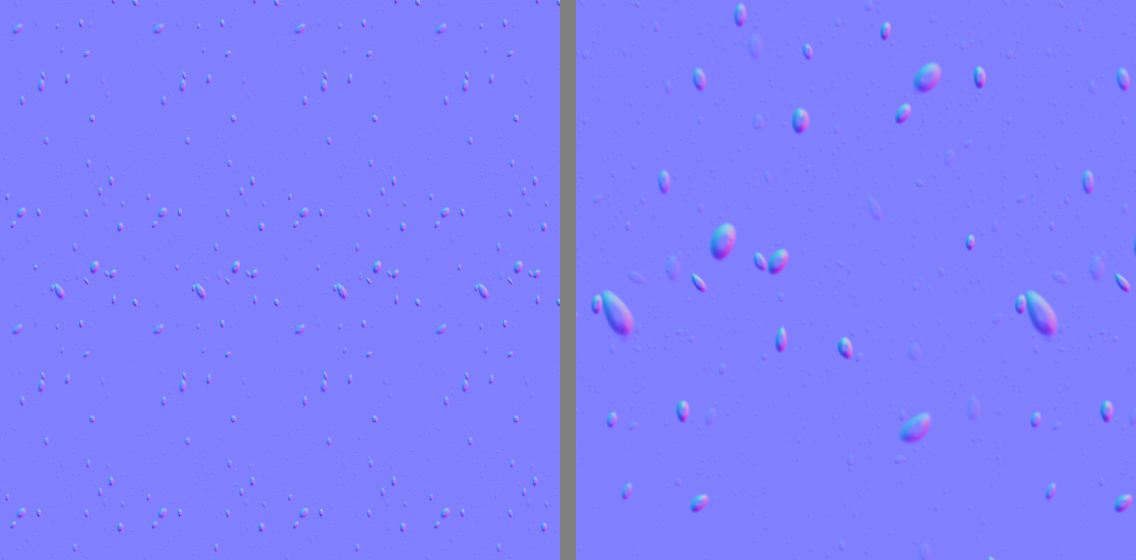
Left: the whole. Right: its middle third, enlarged.
Write a WebGL 1 fragment shader that draws this texture map.

```glsl
precision highp float;

uniform vec2 u_resolution;

const float TAU = 6.2831853;
const vec2 TILE_SIZE = vec2(0.2523, 0.5365);

vec3 hash3(vec2 id, float seed) {
  vec3 p = fract(vec3(id.xyx + seed * 7.31) * vec3(0.1031, 0.1030, 0.0973));
  p += dot(p, p.yxz + 33.33);
  return fract((p.xxy + p.yzz) * p.zyx);
}

mat2 rotation(float angle) {
  float c = cos(angle);
  float s = sin(angle);
  return mat2(c, s, -s, c);
}

// Outward slope of one domed, slightly lumpy drop
vec2 dropSlope(vec2 offset, vec2 radius, float tilt, vec3 shape, float pixel) {
  mat2 turn = rotation(tilt);
  vec2 q = (offset * turn) / radius;
  if (dot(q, q) > 9.0) return vec2(0.0);
  q.x *= 1.0 + 0.22 * (shape.x - 0.3) * q.y;
  float angle = atan(q.y, q.x + 0.0001);
  float lump = 0.10 * shape.y * sin(2.0 * angle + TAU * shape.z)
             + 0.07 * shape.z * sin(3.0 * angle + TAU * shape.x);
  float r = length(q) + lump;
  float soft = 0.16 + 0.6 * pixel / radius.x;
  float rim = smoothstep(0.15, 0.88, r) * (1.0 - smoothstep(1.0 - soft, 1.0 + soft, r));
  vec2 outward = turn * (q / radius);
  return rim * outward / max(length(outward), 0.0001);
}

// Fewer drops in one band of each tile
float bandDensity(float v) {
  return 0.95 - 0.42 * cos(TAU * (v - 0.6)) - 0.12 * cos(2.0 * TAU * (v - 0.6));
}

// Cellular scatter that wraps at the tile border
vec2 dropLayer(vec2 uv, vec2 grid, vec2 radius, float density,
               float strength, float tiltRange, float seed, float pixel) {
  vec2 cell = floor(uv * grid);
  vec2 local = fract(uv * grid);
  vec2 cellSize = TILE_SIZE / grid;
  vec2 slope = vec2(0.0);
  for (int j = -1; j <= 1; j++) {
    for (int i = -1; i <= 1; i++) {
      vec2 neighbour = vec2(float(i), float(j));
      vec2 id = mod(cell + neighbour, grid);
      vec3 place = hash3(id, seed);
      vec3 shape = hash3(id, seed + 3.7);
      vec3 look = hash3(id, seed + 8.9);
      vec2 center = neighbour + 0.1 + 0.8 * place.xy;
      float present = step(place.z, density * bandDensity((id.y + 0.5) / grid.y));
      float lean = 2.0 * look.x - 1.0;
      float tilt = tiltRange * lean * lean * lean;
      vec2 size = radius * mix(0.65, 1.1, look.y) * vec2(1.0, mix(0.85, 1.15, shape.x));
      vec2 bump = dropSlope((local - center) * cellSize, size, tilt, shape, pixel);
      slope += present * strength * mix(0.65, 1.15, look.z) * bump;
    }
  }
  return slope;
}

void main() {
  float pixel = 1.0 / u_resolution.y;
  vec2 uv = gl_FragCoord.xy / u_resolution / TILE_SIZE;

  // Raised beads, from large to small
  vec2 slope = dropLayer(uv, vec2(4.0, 8.0), vec2(0.0066, 0.0106), 0.25, 0.85, 1.1, 1.0, pixel);
  slope += dropLayer(uv, vec2(6.0, 12.0), vec2(0.0038, 0.0068), 0.32, 0.95, 0.7, 2.0, pixel);

  // Nearly dried, shallow marks
  slope += dropLayer(uv, vec2(6.0, 12.0), vec2(0.0042, 0.0072), 0.32, 0.22, 1.3, 5.0, pixel);
  slope += dropLayer(uv, vec2(14.0, 29.0), vec2(0.0020, 0.0030), 0.24, 0.24, 1.2, 6.0, pixel);

  // Fine mist
  slope += dropLayer(uv, vec2(38.0, 80.0), vec2(0.0013, 0.0016), 0.30, 0.14, 1.0, 9.0, pixel);

  vec3 normal = normalize(vec3(slope, 1.0));
  gl_FragColor = vec4(0.5 + 0.5 * normal, 1.0);
}
```
